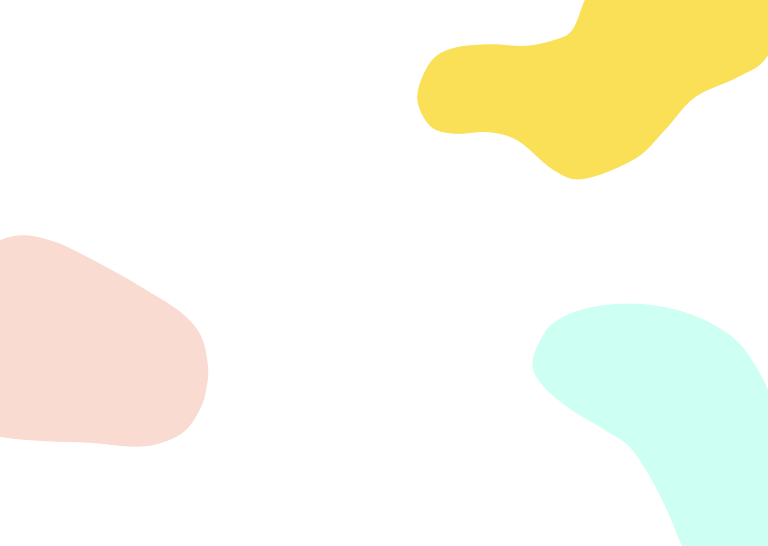
This background is drawn by a Shadertoy shader. Its source:

```glsl
// Three flat organic blobs on white: yellow, blush and mint, cropped by the canvas.
// Each outline is a closed Catmull-Rom spline through a few knots, turned into
// a signed distance by short chords. Knots are in percent of canvas height.

#define ASPECT 1.4066
#define KNOTS 21
#define CHORDS 6
#define EDGE_SOFTNESS 0.6
#define PAPER  vec3(1.0)
#define YELLOW vec3(0.98, 0.88, 0.34)
#define BLUSH  vec3(0.976, 0.86, 0.82)
#define MINT   vec3(0.805, 1.0, 0.95)

// Point on the curve between b and c, at t from 0 to 1
vec2 catmullRom(vec2 a, vec2 b, vec2 c, vec2 d, float t) {
    return b + 0.5 * t * (c - a + t * (2.0 * a - 5.0 * b + 4.0 * c - d
             + t * (3.0 * (b - c) + d - a)));
}

// Signed distance to a closed spline, negative inside
float splineBlob(vec2 p, vec2 knots[KNOTS]) {
    float nearest = 1e6;
    float side = 1.0;
    vec2 start = knots[0];
    for (int i = 0; i < KNOTS; i++) {
        vec2 a = knots[(i + KNOTS - 1) % KNOTS];
        vec2 b = knots[i];
        vec2 c = knots[(i + 1) % KNOTS];
        vec2 d = knots[(i + 2) % KNOTS];
        for (int k = 1; k <= CHORDS; k++) {
            vec2 end = catmullRom(a, b, c, d, float(k) / float(CHORDS));
            vec2 chord = end - start;
            vec2 toP = p - start;
            vec2 gap = toP - chord * clamp(dot(toP, chord) / dot(chord, chord), 0.0, 1.0);
            nearest = min(nearest, dot(gap, gap));
            // Flip the side at each crossing of the horizontal ray
            bvec3 crossing = bvec3(p.y >= start.y, p.y < end.y,
                                   chord.x * toP.y > chord.y * toP.x);
            if (all(crossing) || all(not(crossing))) side = -side;
            start = end;
        }
    }
    return side * sqrt(nearest);
}

// Upper right: wide body with an arm to the left
float yellowBlob(vec2 p) {
    return splineBlob(p, vec2[KNOTS](
        vec2(107.1, 100.0), vec2(109.9, 105.9), vec2(145.6, 101.8), vec2(140.7, 89.9),
        vec2(135.2, 85.9), vec2(127.3, 82.2), vec2(121.8, 76.2), vec2(116.3, 70.9),
        vec2(106.8, 67.2), vec2(101.3, 68.9), vec2(94.9, 74.2), vec2(89.4, 75.8),
        vec2(83.3, 75.5), vec2(78.8, 76.9), vec2(76.4, 82.2), vec2(78.8, 88.6),
        vec2(83.0, 91.2), vec2(89.7, 91.9), vec2(96.2, 91.6), vec2(101.6, 92.7),
        vec2(104.8, 94.5)));
}

// Lower left: rounded wedge
float blushBlob(vec2 p) {
    return splineBlob(p, vec2[KNOTS](
        vec2(-11.0, 38.0), vec2(-5.5, 52.4), vec2(0.0, 56.0), vec2(4.8, 56.9),
        vec2(10.1, 55.7), vec2(13.7, 54.1), vec2(17.4, 52.2), vec2(22.0, 49.7),
        vec2(25.6, 47.6), vec2(33.0, 42.9), vec2(36.8, 38.5), vec2(38.1, 32.8),
        vec2(37.8, 28.9), vec2(36.8, 25.4), vec2(33.9, 21.1), vec2(29.3, 18.8),
        vec2(24.2, 18.2), vec2(16.5, 18.9), vec2(8.2, 19.2), vec2(0.0, 20.0),
        vec2(-7.3, 22.2)));
}

// Lower right: arch that runs off the bottom corner
float mintBlob(vec2 p) {
    return splineBlob(p, vec2[KNOTS](
        vec2(97.5, 33.7), vec2(99.8, 39.2), vec2(102.2, 41.4), vec2(105.3, 42.9),
        vec2(109.9, 44.0), vec2(115.0, 44.4), vec2(120.3, 44.0), vec2(125.5, 42.8),
        vec2(130.4, 40.7), vec2(134.6, 37.9), vec2(137.7, 34.1), vec2(140.7, 28.6),
        vec2(143.8, 21.2), vec2(146.5, -6.2), vec2(127.7, -6.2), vec2(124.9, 0.0),
        vec2(120.9, 9.2), vec2(115.8, 17.6), vec2(110.8, 21.2), vec2(104.4, 25.1),
        vec2(99.3, 29.5)));
}

void mainImage(out vec4 fragColor, in vec2 fragCoord) {
    vec2 p = 100.0 * fragCoord / iResolution.xy * vec2(ASPECT, 1.0);
    float edge = EDGE_SOFTNESS * 100.0 / iResolution.y;

    vec3 color = PAPER;
    color = mix(color, YELLOW, smoothstep(edge, -edge, yellowBlob(p)));
    color = mix(color, BLUSH, smoothstep(edge, -edge, blushBlob(p)));
    color = mix(color, MINT, smoothstep(edge, -edge, mintBlob(p)));
    fragColor = vec4(color, 1.0);
}
```
